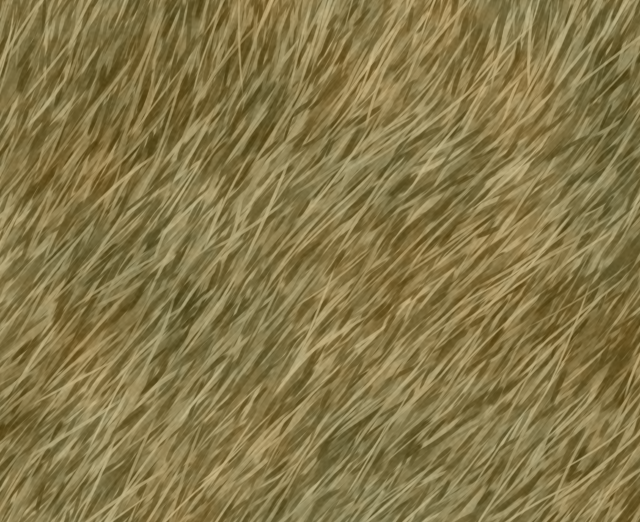
This texture is drawn by a Shadertoy shader. Its source:

```glsl
const vec3 STRAW = vec3(0.55, 0.49, 0.31);
const vec3 WARM_SHIFT = vec3(0.05, 0.0, -0.03);

float hash(vec2 p) {
    vec3 q = fract(vec3(p.xyx) * 0.1031);
    q += dot(q, q.yzx + 33.33);
    return fract((q.x + q.y) * q.z);
}

vec4 hash4(vec3 p) {
    vec4 q = fract(p.xyzx * vec4(0.1031, 0.103, 0.0973, 0.1099));
    q += dot(q, q.wzxy + 33.33);
    return fract((q.xxyz + q.yzzw) * q.zywx);
}

float noise(vec2 p) {
    vec2 cell = floor(p);
    vec2 f = fract(p);
    f = f * f * (3.0 - 2.0 * f);
    float low = mix(hash(cell), hash(cell + vec2(1.0, 0.0)), f.x);
    float high = mix(hash(cell + vec2(0.0, 1.0)), hash(cell + 1.0), f.x);
    return mix(low, high, f.y);
}

vec2 rotate(vec2 p, float angle) {
    float c = cos(angle);
    float s = sin(angle);
    return vec2(c * p.x + s * p.y, c * p.y - s * p.x);
}

// Wind direction: steep at the top, flattened right of the centre
float windAngle(vec2 p) {
    vec2 d = p - vec2(0.85, 0.55);
    float steep = 0.28 * smoothstep(0.68, 1.0, p.y);
    float flattened = 0.28 * exp(-dot(d, d) / 0.08);
    return 0.92 + steep - flattened + 0.35 * (noise(p * 4.0 + 20.0) - 0.5);
}

// Coverage of one bent, tapered blade centred on the origin
float bladeMask(vec2 q, float halfLength, float halfWidth, float bend, float soft) {
    float along = q.x / halfLength;
    float across = abs(q.y + bend * halfLength * along * along);
    float width = halfWidth * (1.0 - 0.5 * along * along);
    float body = 1.0 - smoothstep(width - soft, width + soft, across);
    return body * (1.0 - smoothstep(0.55, 1.0, abs(along)));
}

// Scatters blades over a grid and lays them on the tone below
float addBlades(float tone, vec2 p, float cellSize, int count, float halfWidth,
                float meanTone, float spread, float opacity, float seed, float soft) {
    vec2 home = floor(p / cellSize);
    for (int j = -1; j <= 1; j++)
    for (int i = -1; i <= 1; i++) {
        vec2 cell = home + vec2(i, j);
        float wind = windAngle((cell + 0.5) * cellSize);
        for (int k = 0; k < count; k++) {
            vec3 key = vec3(cell + 50.0, float(k) + seed);
            vec4 place = hash4(key);
            vec4 look = hash4(key + 71.7);
            vec2 centre = (cell + place.xy) * cellSize;
            float jitter = (place.z + look.w - 1.0) * 0.38;
            vec2 q = rotate(p - centre, wind + jitter);
            float halfLength = cellSize * mix(0.45, 0.95, place.w);
            float width = halfWidth * mix(0.6, 1.3, look.x);
            float mask = bladeMask(q, halfLength, width, (look.y - 0.5) * 0.16, soft);
            float bladeTone = meanTone + (look.z - 0.5) * spread;
            tone = mix(tone, bladeTone, mask * opacity);
        }
    }
    return tone;
}

void mainImage(out vec4 fragColor, in vec2 fragCoord) {
    vec2 p = fragCoord / iResolution.y;
    float soft = max(0.0018, 0.8 / iResolution.y);

    // Streaked undergrowth
    vec2 streak = rotate(p, 0.92) * vec2(22.0, 130.0);
    float tone = 0.5 + 0.2 * (noise(streak + 40.0) - 0.5);

    // Broad stems, fine stems, shadow gaps, then long sunlit blades
    tone = addBlades(tone, p, 0.08, 10, 0.0055, 0.53, 0.36, 0.8, 3.0, soft);
    tone = addBlades(tone, p, 0.085, 12, 0.0034, 0.56, 0.38, 0.8, 31.0, soft);
    tone = addBlades(tone, p, 0.05, 2, 0.0042, 0.38, 0.12, 0.75, 57.0, soft);
    tone = addBlades(tone, p, 0.15, 5, 0.0026, 0.70, 0.16, 0.8, 83.0, soft);

    // Uneven light and fine grain
    float patches = noise(p * 5.0 + 7.0) + 0.5 * noise(p * 11.0 + 3.0) - 0.75;
    tone += 0.07 * patches + 0.05 * (noise(p * 190.0) - 0.5);

    // Drifts between warm straw and greenish grey
    float warmth = noise(p * 6.0 + 60.0) + 0.5 * noise(p * 35.0 + 90.0) - 0.75;
    vec3 color = STRAW + (tone - STRAW.r) + WARM_SHIFT * warmth;
    fragColor = vec4(clamp(color, 0.0, 1.0), 1.0);
}
```
